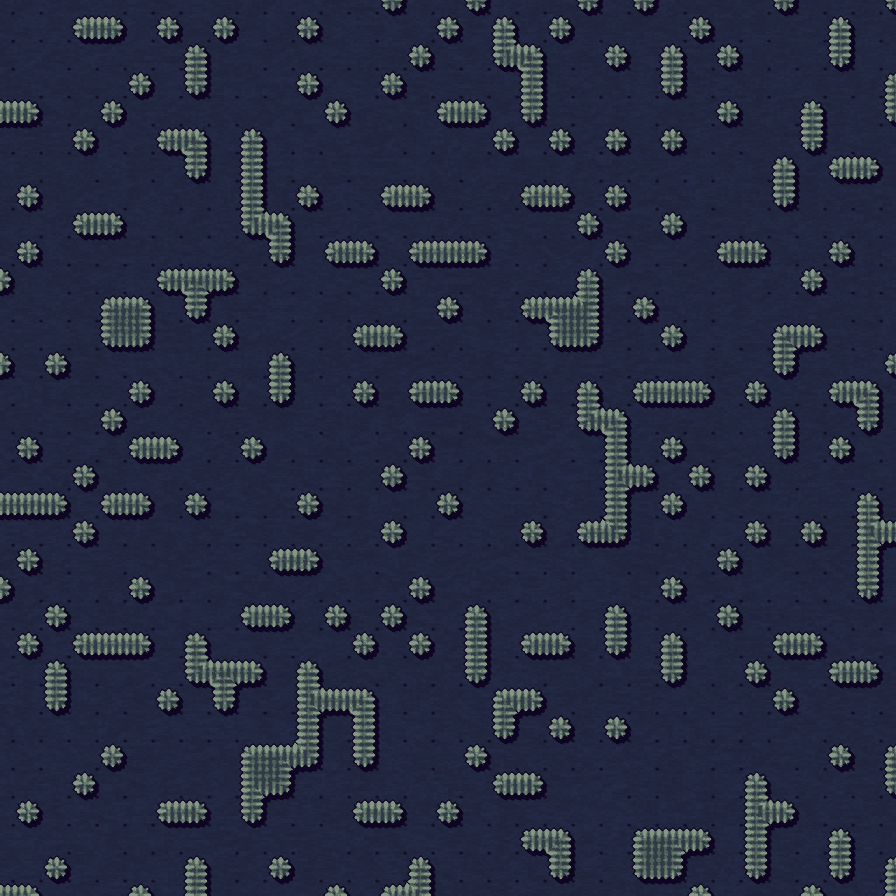
Reproduce this pattern procedurally as a Shadertoy shader.

```glsl
// Mossy ridges and lone boulders scattered over a dark blue floor, seen from above.
// Random points of a square lattice are joined to their neighbours by a distance
// function; the body gets ribbed edges, a four-tone palette and a cast shadow.

#define TILES 32.0          // lattice points across the canvas
#define FILL 0.26           // share of lattice points that carry rock
#define RADIUS 0.355        // half thickness of a ridge, in tiles
#define FILLET 0.30         // rounding of inner corners
#define RIBS 4.0            // ribs per tile
#define RIB_DEPTH 0.045     // how far the ribs jut out
#define OUTLINE 0.055       // dark rim around the rock
#define SHADOW_SHIFT vec2(0.11, -0.14)
#define LIGHT_DIR vec2(-0.5, 0.85)

const float TAU = 6.2831853;
const vec3 FLOOR_COLOR  = vec3(0.13, 0.15, 0.25);
const vec3 SHADOW_COLOR = vec3(0.05, 0.02, 0.13);
const vec3 ROCK_DEEP    = vec3(0.19, 0.23, 0.27);
const vec3 ROCK_DARK    = vec3(0.30, 0.36, 0.35);
const vec3 ROCK_MID     = vec3(0.39, 0.46, 0.42);
const vec3 ROCK_LIGHT   = vec3(0.52, 0.59, 0.51);

float hash(vec2 p) {
    vec3 q = fract(vec3(p.xyx) * 0.1031);
    q += dot(q, q.yzx + 33.33);
    return fract((q.x + q.y) * q.z);
}

bool isRock(vec2 point) {
    return hash(point + 17.0) < FILL;
}

float smoothMin(float a, float b, float k) {
    float h = max(k - abs(a - b), 0.0) / k;
    return min(a, b) - 0.25 * h * h * k;
}

// Distance to the skeleton: points, links between neighbours, filled squares.
float skeleton(vec2 p) {
    vec2 cell = floor(p), f = p - cell, g = 1.0 - f;
    bool a = isRock(cell);
    bool b = isRock(cell + vec2(1, 0));
    bool c = isRock(cell + vec2(0, 1));
    bool d = isRock(cell + vec2(1, 1));
    if (a && b && c && d) return 0.0;

    float points = 1.0;
    if (a) points = min(points, length(f));
    if (b) points = min(points, length(vec2(g.x, f.y)));
    if (c) points = min(points, length(vec2(f.x, g.y)));
    if (d) points = min(points, length(g));

    float across = min(a && b ? f.y : 1.0, c && d ? g.y : 1.0);
    float upright = min(a && c ? f.x : 1.0, b && d ? g.x : 1.0);
    return max(min(points, smoothMin(across, upright, FILLET)), 0.0);
}

// Antialiased coverage of the inside of a distance.
float cover(float dist, float pixel) {
    return clamp(0.5 - dist / pixel, 0.0, 1.0);
}

vec3 floorColor(vec2 p, float pixel) {
    // Short horizontal strokes in staggered rows
    float row = floor(p.y * 8.0);
    float stroke = hash(vec2(floor(p.x * 3.0 + 0.5 * mod(row, 2.0)), row));
    float grain = hash(floor(p * vec2(8.0, 16.0)) + 91.0);
    vec3 color = FLOOR_COLOR * (0.90 + 0.10 * stroke + 0.10 * grain);

    // One small pit in most tiles
    vec2 tile = floor(p);
    vec2 offset = p - tile - vec2(0.47, 0.53);
    float pit = cover(length(offset * vec2(0.8, 1.0)) - 0.055, pixel);
    return mix(color, SHADOW_COLOR, 0.7 * pit * step(0.25, hash(tile + 53.0)));
}

vec3 rockColor(float tone) {
    vec3 color = mix(ROCK_DEEP, ROCK_DARK, smoothstep(0.33, 0.39, tone));
    color = mix(color, ROCK_MID, smoothstep(0.50, 0.56, tone));
    return mix(color, ROCK_LIGHT, smoothstep(0.64, 0.70, tone));
}

void mainImage(out vec4 fragColor, in vec2 fragCoord) {
    float pixel = TILES / iResolution.y;
    vec2 p = fragCoord * pixel;

    // Outward direction of the nearest edge
    vec2 e = vec2(0.03, 0.0);
    float dist = skeleton(p);
    vec2 slope = vec2(skeleton(p + e.xy) - skeleton(p - e.xy),
                      skeleton(p + e.yx) - skeleton(p - e.yx));
    vec2 normal = slope / max(length(slope), 0.02);

    // Ribs stand square to the edge and cross into a grid inside wide areas
    vec2 wave = cos(TAU * (RIBS * p - 0.125));
    float rib = abs(normal.x) > abs(normal.y) ? wave.y : wave.x;
    float inside = 1.0 - smoothstep(0.02, 0.10, dist);
    rib = mix(rib, 0.6 * wave.x + 0.4 * wave.y, inside);
    float body = dist - RADIUS - RIB_DEPTH * rib;

    // Floor, cast shadow and outline
    vec3 color = floorColor(p, pixel);
    float ripple = 0.025 * cos(TAU * RIBS * (p.x + p.y));
    float shadow = skeleton(p - SHADOW_SHIFT) - RADIUS - 0.07 - ripple;
    color = mix(color, SHADOW_COLOR, cover(min(shadow, body - OUTLINE), pixel));

    // Rock, brightest on rib tips that face the light
    float rim = smoothstep(0.0, 0.30, dist);
    float grain = hash(floor(p * 16.0) + 7.0) - 0.5;
    float tone = 0.45 + 0.25 * rib + 0.25 * (rim - 0.4)
               + 0.15 * rim * dot(normal, LIGHT_DIR) + 0.16 * grain;
    color = mix(color, rockColor(tone), cover(body, pixel));

    fragColor = vec4(color, 1.0);
}
```
